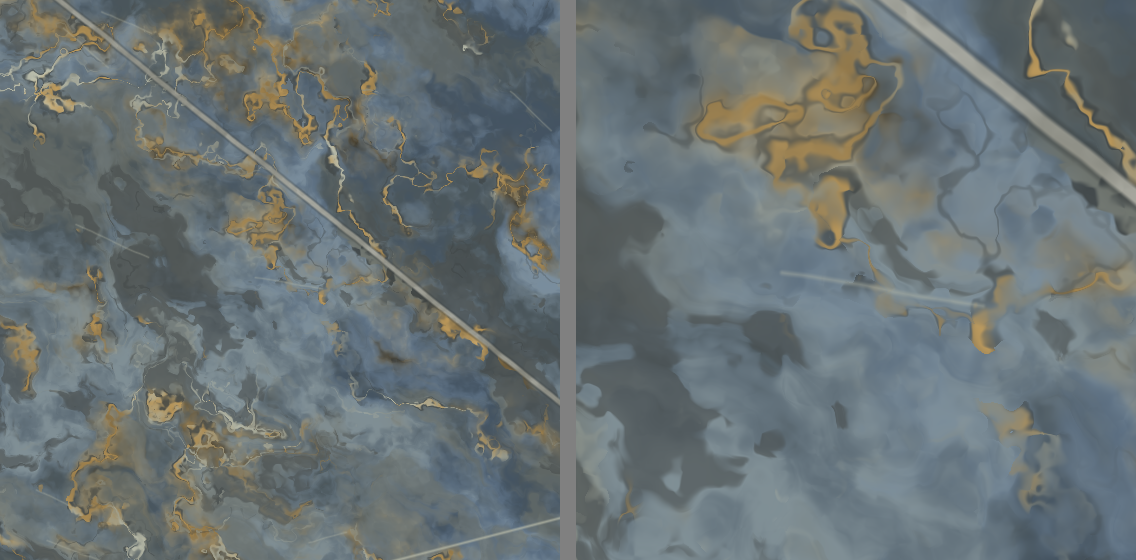
Left, the full canvas; right, a detail of the centre.
Write a WebGL 2 fragment shader that draws this texture.

```glsl
#version 300 es
precision highp float;
// Slate-blue marble with broken gold and cream veins and one long diagonal crack.
#define VEIN_CELLS vec2(3.3, 4.7)
#define VEIN_BEND 1.9
#define VEIN_WIDTH 0.042
#define CRACK_WIDTH 0.0042
#define HAIRLINES 9
#define SLATE_DARK vec3(0.29, 0.335, 0.355)
#define SLATE vec3(0.385, 0.445, 0.485)
#define SLATE_PALE vec3(0.50, 0.56, 0.585)
#define OLIVE vec3(0.44, 0.455, 0.42)
#define CREAM vec3(0.72, 0.73, 0.66)
#define GOLD vec3(0.62, 0.50, 0.29)
#define SHADOW vec3(0.23, 0.25, 0.25)

uniform vec2 u_resolution;
out vec4 fragColor;

vec2 hash2(vec2 p) {
  vec3 q = fract(p.xyx * vec3(0.1031, 0.1030, 0.0973));
  q += dot(q, q.yzx + 33.33);
  return fract((q.xx + q.yz) * q.zy);
}

// Smooth cellular noise: random values blended around scattered points.
vec2 softCells(vec2 p) {
  vec2 cell = floor(p), sum = vec2(0.00005);
  float total = 0.0001;
  for (int y = -1; y <= 1; y++)
    for (int x = -1; x <= 1; x++) {
      vec2 c = cell + vec2(x, y);
      vec2 r = c + 0.1 + 0.8 * hash2(c) - p;
      float w = max(0.0, 1.0 - dot(r, r));
      w *= w * w;
      sum += w * hash2(c + 57.0);
      total += w;
    }
  return sum / total;
}

vec2 layers(vec2 p, int octaves) {
  vec2 sum = vec2(0.0);
  float amp = 1.0, total = 0.0;
  for (int i = 0; i < octaves; i++) {
    sum += amp * softCells(p);
    total += amp;
    amp *= 0.55;
    p = p * 2.03 + vec2(17.3, 9.1);
  }
  return sum / total;
}

// Distance to the nearest cell border, and a random value for that border.
vec2 cellBorder(vec2 p) {
  vec2 cell = floor(p), home = cell, toHome = vec2(0.0), nearest = vec2(8.0, 0.0);
  float best = 8.0;
  for (int y = -1; y <= 1; y++)
    for (int x = -1; x <= 1; x++) {
      vec2 c = cell + vec2(x, y), r = c + hash2(c) - p;
      if (dot(r, r) < best) { best = dot(r, r); home = c; toHome = r; }
    }
  for (int y = -2; y <= 2; y++)
    for (int x = -2; x <= 2; x++) {
      vec2 c = home + vec2(x, y), r = c + hash2(c) - p, gap = r - toHome;
      if (dot(gap, gap) < 0.00001) continue;
      float d = dot(0.5 * (r + toHome), normalize(gap));
      if (d < nearest.x) nearest = vec2(d, hash2(home + c + 71.0).x);
    }
  return nearest;
}

float segment(vec2 p, vec2 a, vec2 b) {
  vec2 ab = b - a;
  return length(p - a - ab * clamp(dot(p - a, ab) / dot(ab, ab), 0.0, 1.0));
}

float line(float d, float width) {
  float soft = 0.0012 + 0.7 / u_resolution.y;
  return 1.0 - smoothstep(width - soft, width + soft, d);
}

void main() {
  vec2 uv = gl_FragCoord.xy / u_resolution;
  vec2 grain = vec2(dot(uv, vec2(0.78, -0.63)), dot(uv, vec2(0.63, 0.78)));
  vec2 bend = layers(uv * 5.0 + 3.0, 5) - 0.5;
  vec2 rough = layers(uv * 30.0, 3) - 0.5;
  vec2 cloud = layers(grain * vec2(4.0, 6.0) + bend * 1.6 + 11.0, 6) - 0.5;
  vec2 streak = layers(grain * vec2(8.0, 27.0) + bend * 5.0, 3) - 0.5;
  vec2 zone = layers(grain * vec2(3.0, 5.5) + bend + 40.0, 3);

  // Clouded slate ground with blue, olive and dark patches
  float tone = 0.5 + cloud.x * 1.9 + streak.x * 0.55 + rough.x * 0.55 + bend.y * 0.4;
  vec3 color = mix(SLATE_DARK, SLATE, smoothstep(0.05, 0.58, tone));
  color = mix(color, SLATE_PALE, smoothstep(0.5, 1.0, tone));
  color += vec3(-0.025, -0.008, 0.03) * smoothstep(-0.05, 0.2, cloud.y + 0.15 * (uv.x + uv.y - 1.0));
  color = mix(color, OLIVE, 0.55 * smoothstep(0.02, 0.22, bend.x + streak.y * 0.4));
  color = mix(color, SHADOW + 0.05, 0.6 * smoothstep(0.16, 0.25, streak.y * 0.5 - cloud.y + bend.y * 0.4));

  // Main veins: stained halo, dark rim, cream and gold core
  vec2 vein = cellBorder(grain * VEIN_CELLS + bend * VEIN_BEND + rough * 0.24 + 2.0);
  float present = smoothstep(0.25, 0.5, vein.y) * smoothstep(0.38, 0.54, zone.x + rough.y * 0.25);
  float halo = exp(-vein.x * 8.0) * smoothstep(0.4, 0.62, zone.x);
  float width = VEIN_WIDTH * (0.35 + 0.65 * vein.y) * clamp(0.8 + rough.x * 4.0, 0.15, 1.7);
  float goldness = smoothstep(0.36, 0.62, zone.y + rough.y * 0.5);
  float stain = halo * smoothstep(0.46, 0.66, zone.y + streak.x * 0.6);
  color = mix(color, OLIVE + 0.03, 0.5 * halo);
  color = mix(color, GOLD * (0.9 + streak.y + rough.x), 0.8 * stain);
  float rim = smoothstep(width * 2.6, width * 1.4, vein.x) * smoothstep(-0.08, 0.15, rough.y);
  color = mix(color, SHADOW, 0.65 * rim * present);
  float core = 1.0 - smoothstep(width * 0.35, width + 0.012, vein.x);
  color = mix(color, mix(CREAM, GOLD, goldness) * (1.0 + rough.y * 0.7), 0.9 * core * present);

  // Fine crackle, denser beside the veins
  vec2 crackle = cellBorder(grain * vec2(8.0, 13.0) + bend * 4.5 + rough * 0.6);
  float crackled = smoothstep(0.5, 0.8, crackle.y) * smoothstep(0.1, 0.55, halo + cloud.x * 1.4);
  float thread = 1.0 - smoothstep(0.01, 0.075, crackle.x);
  color = mix(color, mix(CREAM, OLIVE, goldness * 0.6), 0.65 * thread * crackled);
  float darkThread = smoothstep(0.07, 0.01, crackle.x) * smoothstep(0.3, 0.1, crackle.y);
  color = mix(color, SHADOW, 0.35 * darkThread * smoothstep(-0.05, 0.15, bend.y));

  // Scattered hairlines
  for (int i = 0; i < HAIRLINES; i++) {
    vec2 start = hash2(vec2(i, 5)), shape = hash2(vec2(i, 23));
    float angle = mix(-0.8, 0.5, shape.x);
    vec2 end = start + vec2(cos(angle), sin(angle)) * mix(0.03, 0.16, shape.y);
    color = mix(color, CREAM, 0.4 * line(segment(uv + bend * 0.012, start, end), 0.001));
  }
  float lowCrack = segment(uv, vec2(0.69, -0.005), vec2(1.02, 0.08));
  color = mix(color, CREAM, 0.7 * line(lowCrack, 0.002));

  // Long crack with a flaked, gilded lower flank
  vec2 p = uv + bend * 0.008;
  float crack = segment(p, vec2(0.08, 1.02), vec2(1.04, 0.25));
  float below = dot(vec2(0.08, 1.02) - p, vec2(0.626, 0.78));
  float flank = smoothstep(0.0, 0.003, below) * line(below, 0.013 + rough.x * 0.05);
  float flaked = smoothstep(0.58, 0.64, uv.x) * smoothstep(0.80, 0.76, uv.x);
  float gilded = smoothstep(0.76, 0.81, uv.x) * smoothstep(0.97, 0.92, uv.x);
  color = mix(color, mix(SHADOW, OLIVE, smoothstep(-0.03, 0.1, rough.y)), 0.85 * flank * flaked);
  color = mix(color, GOLD * (1.0 + rough.y), 0.85 * flank * gilded);
  color = mix(color, SHADOW, 0.4 * line(crack, CRACK_WIDTH + 0.003));
  color = mix(color, vec3(0.60, 0.60, 0.56) + rough.x * 0.25, 0.9 * line(crack, CRACK_WIDTH));

  fragColor = vec4(clamp(color, 0.0, 1.0), 1.0);
}
```
